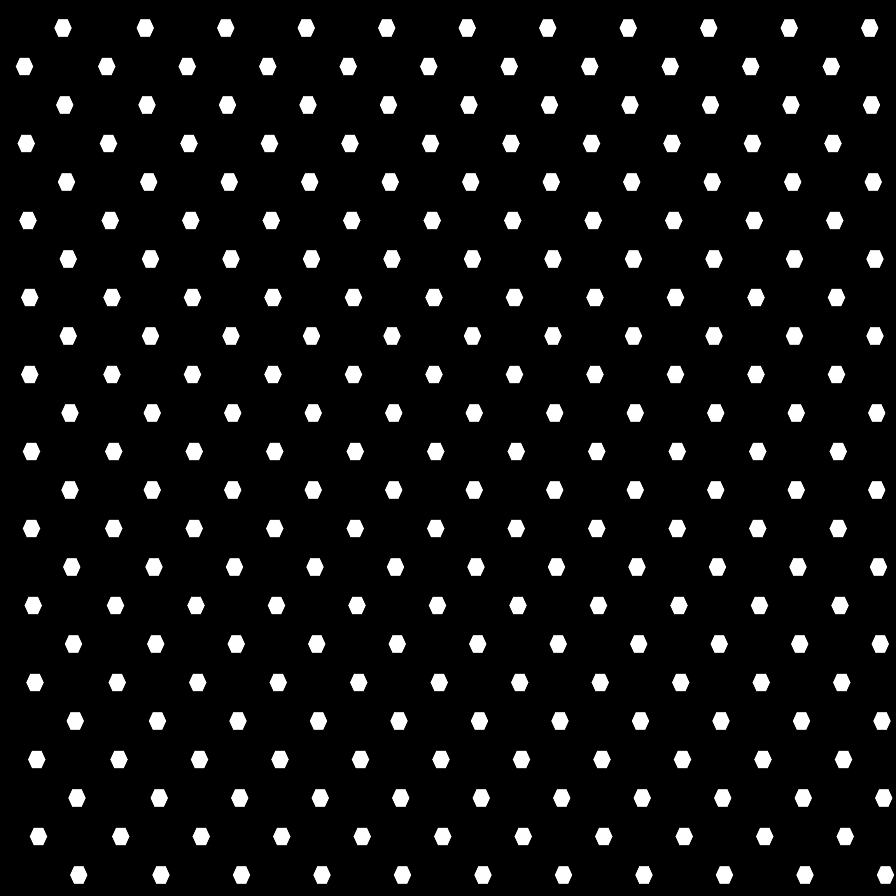
A three.js fragment shader for this pattern:

```glsl
// White hexagon dots in staggered rows that drift sideways, on black.
#define UNITS 512.0                // design units across the canvas
#define ROWS 23.0
#define COLUMNS 11.0
#define PITCH vec2(46.0, 22.0)     // spacing of columns and rows
#define TOP_MARGIN 16.0
#define LEFT_EVEN 36.0             // first dot of even rows, from the top
#define LEFT_ODD 14.0              // first dot of odd rows
#define HALF_SIZE vec2(5.0, 5.0)   // hexagon half width and half height
#define HALF_FLAT 2.7              // half length of its flat top edge
#define INK vec3(1.0)
#define GROUND vec3(0.0)

varying vec2 vUv;

// Signed distance to a hexagon with points at left and right
float hexagon(vec2 p) {
  p = abs(p);
  vec2 slant = normalize(vec2(HALF_SIZE.y, HALF_SIZE.x - HALF_FLAT));
  return max(p.y - HALF_SIZE.y, dot(p - vec2(HALF_SIZE.x, 0.0), slant));
}

// Left start of a row: each pair of rows moves one unit, with two pauses
float rowStart(float row) {
  float pair = floor(row * 0.5);
  float drift = pair - step(4.0, pair) - step(6.0, pair);
  return mix(LEFT_EVEN, LEFT_ODD, mod(row, 2.0)) + drift;
}

void main() {
  vec2 p = vec2(vUv.x, 1.0 - vUv.y) * UNITS;

  // Nearest row and column, kept inside the finite grid
  float row = clamp(floor((p.y - TOP_MARGIN) / PITCH.y + 0.5), 0.0, ROWS - 1.0);
  float start = rowStart(row);
  float column = clamp(floor((p.x - start) / PITCH.x + 0.5), 0.0, COLUMNS - 1.0);

  // The gap after the first column is one unit wider
  vec2 center = vec2(start + step(0.5, column), TOP_MARGIN) + PITCH * vec2(column, row);

  // Smooth edge about one sample wide
  float edge = 0.5 * fwidth(p.y);
  float dot_ = 1.0 - smoothstep(-edge, edge, hexagon(p - center));
  gl_FragColor = vec4(mix(GROUND, INK, dot_), 1.0);
}
```
